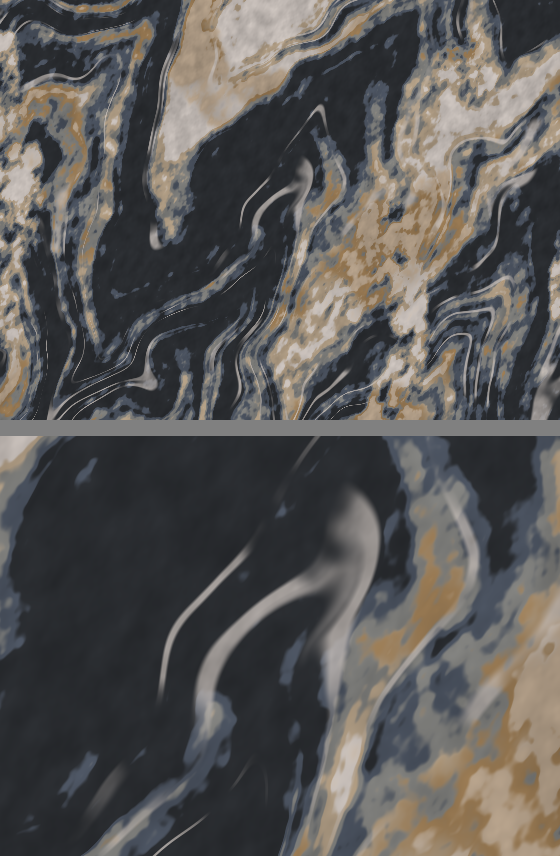
Top, the full canvas; bottom, a detail of the centre.
This texture is drawn by a WebGL 1 fragment shader. Its source:

```glsl
precision highp float;
// Polished black-and-gold gneiss: thin mineral layers bent into steep, nested folds.
// A folded layer coordinate drives stretched noise, whose value picks the mineral;
// dark lenses, pale hairline veins and rusty quartz pockets are laid over it.

uniform vec2 u_resolution;

// Minerals, dark to light
const vec3 BLACK = vec3(0.16, 0.17, 0.185);
const vec3 SLATE = vec3(0.28, 0.31, 0.36);
const vec3 GREY  = vec3(0.47, 0.47, 0.46);
const vec3 TAN   = vec3(0.65, 0.58, 0.49);
const vec3 PALE  = vec3(0.73, 0.70, 0.68);
const vec3 OCHRE = vec3(0.54, 0.42, 0.27);

// Folding, in units of the canvas height
const vec2  FOLD_AXIS = vec2(0.50, 0.866);
const float FOLD_LENGTH = 0.47;
const float FOLD_HEIGHT = 0.30;
const float CRINKLE_LENGTH = 0.075;
const float CRINKLE_HEIGHT = 0.022;

// Layering: frequency across and along the layers
const vec2 BAND_SCALE   = vec2(4.5, 3.0);
const vec2 LAMINA_SCALE = vec2(13.0, 6.0);
const vec2 VEIN_SCALE   = vec2(9.0, 3.5);
const vec2 GRAIN_SCALE  = vec2(62.0, 36.0);
const float MIDPOINT = 0.488;   // noise value taken as the median
const float SPREAD = 0.092;     // one standard deviation of the noise mix
const float EDGE = 0.17;        // softness of mineral borders
const float VEIN_WIDTH = 0.045;

float hash(vec2 cell) {
  vec3 q = fract(cell.xyx * vec3(0.1031, 0.1030, 0.0973));
  q += dot(q, q.yzx + 33.33);
  return fract((q.x + q.y) * q.z);
}

float noise(vec2 p) {
  vec2 i = floor(p), f = fract(p);
  f = f * f * (3.0 - 2.0 * f);
  return mix(mix(hash(i), hash(i + vec2(1.0, 0.0)), f.x),
             mix(hash(i + vec2(0.0, 1.0)), hash(i + 1.0), f.x), f.y);
}

float fbm(vec2 p) {
  float sum = 0.0, weight = 0.5714;
  for (int i = 0; i < 3; i++) {
    sum += weight * noise(p);
    p = p * 2.03 + 17.3;
    weight *= 0.5;
  }
  return sum;
}

// Triangle wave with rounded hinges, from -1 to 1
float foldWave(float x) {
  return asin(0.96 * sin(6.2832 * x)) / 1.287;
}

// Returns the coordinates across and along the folded layers
vec2 foldedLayers(vec2 p) {
  vec2 warp = vec2(fbm(p * 2.1 + 3.7), fbm(p * 2.4 + 41.2)) - 0.5;
  vec2 ripple = vec2(noise(p * 11.0 + 8.0), noise(p * 13.0 + 61.0)) - 0.5;
  vec2 q = p + 0.42 * warp + 0.030 * ripple;
  float along = dot(q, vec2(FOLD_AXIS.y, -FOLD_AXIS.x));
  float across = dot(q, FOLD_AXIS);
  float height = FOLD_HEIGHT * (0.6 + 0.8 * noise(p * 1.7 + 90.0));
  float crinkled = smoothstep(0.45, 0.75, noise(p * 4.0 + 23.0));
  across += height * foldWave(along / FOLD_LENGTH + 0.12);
  across += CRINKLE_HEIGHT * crinkled * foldWave(along / CRINKLE_LENGTH);
  return vec2(across, along);
}

// Soft diagonal body of black mineral
float darkLens(vec2 p) {
  vec2 d = p - vec2(0.72, 0.66);
  d = vec2(dot(d, vec2(0.72, 0.69)), dot(d, vec2(-0.69, 0.72)));
  d /= vec2(0.36, 0.13);
  return exp(-dot(d, d));
}

// Ragged upright quartz vein, plus scattered pockets
float quartzPockets(vec2 p) {
  float ragged = fbm(p * 9.0 + 12.0) - 0.5;
  float center = 0.90 + 0.13 * p.y + 0.05 * sin(9.0 * p.y);
  vec2 d = vec2(p.x - center, max(p.y - 0.46, 0.0));
  float vein = 1.0 - smoothstep(0.035, 0.07, length(d) + 0.09 * ragged);
  float pocket = smoothstep(0.80, 0.90, noise(p * 3.6 + 55.0) + 0.35 * ragged);
  return max(vein, pocket);
}

float above(float level, float z) {
  return smoothstep(level - EDGE, level + EDGE, z);
}

void main() {
  vec2 p = gl_FragCoord.xy / u_resolution.y;
  vec2 layer = foldedLayers(p);
  vec2 axial = vec2(dot(p, vec2(FOLD_AXIS.y, -FOLD_AXIS.x)), dot(p, FOLD_AXIS));

  // Mix bands, laminae and grain into one roughly normal value
  float grain = fbm(axial * GRAIN_SCALE);
  float value = 0.45 * fbm(layer * BAND_SCALE + 5.0)
              + 0.38 * fbm(layer * LAMINA_SCALE + 31.0) + 0.17 * grain;
  float z = (value - MIDPOINT) / SPREAD - 1.5 * darkLens(p);

  float quartz = quartzPockets(p);
  float crystal = 1.2 + 5.0 * (grain - 0.5) + 4.0 * (fbm(p * 16.0) - 0.5);
  z = mix(z, crystal, 0.85 * quartz);

  // Rust stains the light minerals
  float rust = smoothstep(0.52, 0.68, fbm(p * 6.5 + 70.0) + 0.25 * (grain - 0.5));
  vec3 gold = mix(TAN, OCHRE, 0.85 * rust);

  vec3 color = mix(BLACK, SLATE, above(-0.45, z));
  color = mix(color, GREY, above(0.10, z));
  color = mix(color, gold, above(0.62, z));
  color = mix(color, PALE, above(1.25, z) * (1.0 - 0.5 * rust));

  // Pale hairlines follow the layers and fade in and out
  float line = abs(noise(layer * VEIN_SCALE + 47.0) - 0.5);
  float vein = 1.0 - smoothstep(0.3 * VEIN_WIDTH, VEIN_WIDTH, line);
  vein *= smoothstep(0.35, 0.65, fbm(p * 12.0 + 19.0)) * (1.0 - quartz);
  color = mix(color, PALE, 0.8 * vein);

  color *= 1.0 + 0.30 * (grain - 0.5);
  gl_FragColor = vec4(color, 1.0);
}
```
